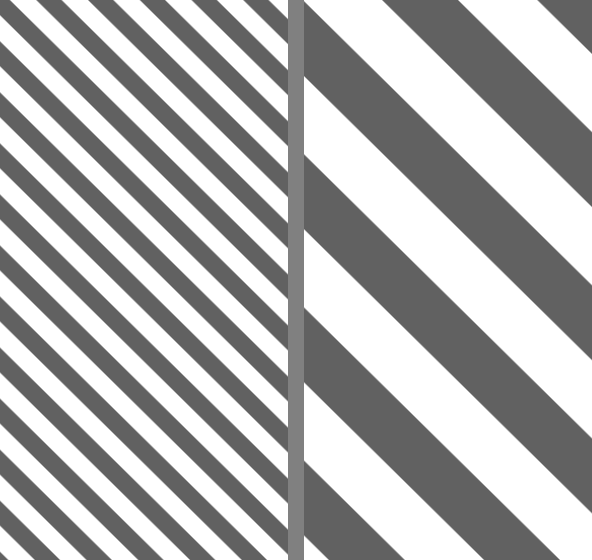
Left, the full canvas; right, a detail of the centre.
Give the GLSL for this pattern, as a Shadertoy shader.

```glsl
const vec3 STRIPE_GRAY = vec3(0.38);
const vec3 GROUND_WHITE = vec3(1.0);
const vec2 REPEATS = vec2(5.566, 10.971);  // stripe periods across and down
const float STRIPE_CENTER = 0.946;         // phase of a stripe's middle line
const float STRIPE_WIDTH = 0.489;          // share of one period

// Signed distance to the nearest stripe, in periods; negative inside
float stripeDistance(float phase, float center, float width) {
    float offset = abs(fract(phase - center + 0.5) - 0.5);
    return offset - 0.5 * width;
}

// Linear edge coverage over one filter width
float coverage(float dist, float filterWidth) {
    return clamp(0.5 - dist / filterWidth, 0.0, 1.0);
}

void mainImage(out vec4 fragColor, in vec2 fragCoord) {
    vec2 uv = fragCoord / iResolution.xy;

    // Phase is constant along lines falling to the right
    float phase = dot(vec2(uv.x, uv.y - 1.0), REPEATS);
    float filterWidth = dot(REPEATS / iResolution.xy, vec2(1.0));

    float dist = stripeDistance(phase, STRIPE_CENTER, STRIPE_WIDTH);
    vec3 color = mix(GROUND_WHITE, STRIPE_GRAY, coverage(dist, filterWidth));
    fragColor = vec4(color, 1.0);
}
```
